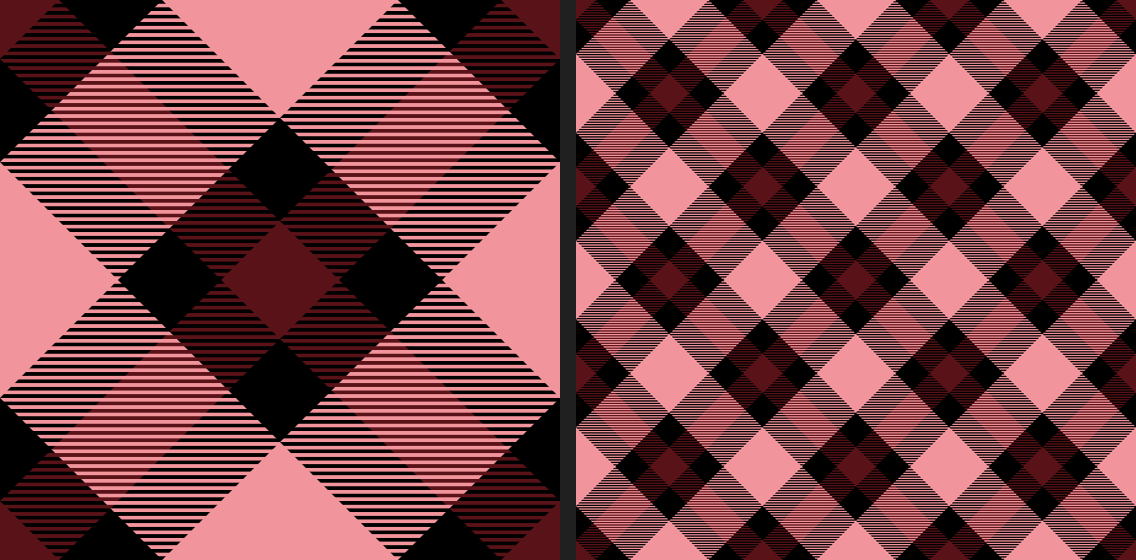
Left, the tile; right, the same tile 3 across and 3 down.
A Shadertoy shader for this pattern:

```glsl
// Diagonal tartan: one symmetric sett of red, black and pink bands runs along
// both diagonals, and fine horizontal twill lines alternate the two thread sets.
// Both diagonals repeat once per canvas, so the cloth tiles without a seam.

const vec3 RED   = vec3(0.35, 0.07, 0.09);
const vec3 BLACK = vec3(0.0);
const vec3 PINK  = vec3(0.95, 0.58, 0.61);

const float THREADS    = 76.0;  // threads in one sett, and twill lines per canvas
const float RED_HALF   = 8.0;   // threads from the sett centre to the red edge
const float BLACK_EDGE = 22.0;  // threads from the sett centre to the black edge
const float TWILL_DUTY = 0.5;   // share of each twill line given to the falling set

// Signed distance to the nearest repeat of a mirrored sett centre, in threads
float settDistance(float s) {
    return abs(fract(s + 0.5) - 0.5) * THREADS;
}

// Band colour across one set of threads
vec3 settColor(float s, float soft) {
    float d = settDistance(s);
    vec3 color = mix(RED, BLACK, smoothstep(-soft, soft, d - RED_HALF));
    return mix(color, PINK, smoothstep(-soft, soft, d - BLACK_EDGE));
}

// Coverage of the horizontal twill lines, each starting on a whole thread
float twill(float y, float soft) {
    float d = abs(fract(y * THREADS - 0.5 * TWILL_DUTY + 0.5) - 0.5);
    return 1.0 - smoothstep(-soft, soft, d - 0.5 * TWILL_DUTY);
}

void mainImage(out vec4 fragColor, in vec2 fragCoord) {
    vec2 uv = fragCoord / iResolution.xy;
    vec2 p = uv - 0.5;

    // Half a pixel, measured in threads
    float soft = 0.5 * THREADS / min(iResolution.x, iResolution.y);

    // The two crossing sets of threads
    vec3 falling = settColor(p.x - p.y, soft * sqrt(2.0));
    vec3 rising  = settColor(p.x + p.y, soft * sqrt(2.0));

    // Weave them in alternating lines
    vec3 color = mix(rising, falling, twill(uv.y, soft));
    fragColor = vec4(color, 1.0);
}
```
